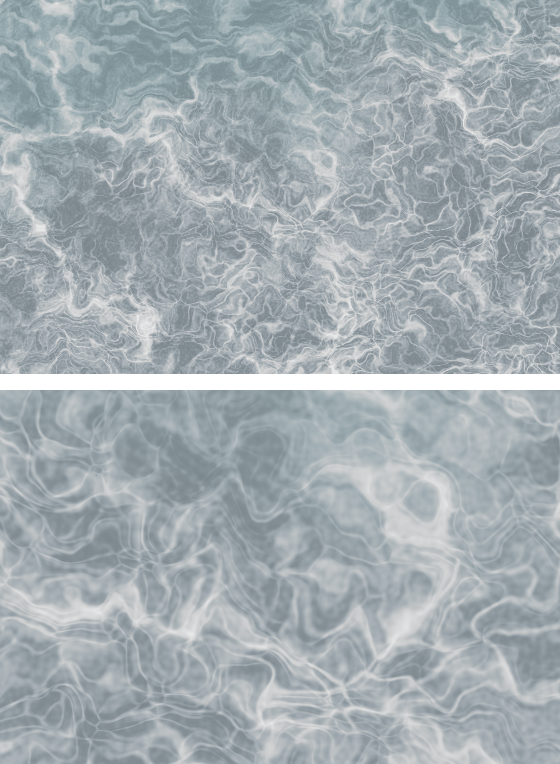
Top, the full canvas; bottom, a detail of the centre.
Reproduce this texture procedurally as a WebGL 2 fragment shader.

```glsl
#version 300 es
precision highp float;

uniform vec2 u_resolution;
out vec4 fragColor;

vec2 hash2(vec2 p) {
  p = vec2(dot(p, vec2(127.1, 311.7)), dot(p, vec2(269.5, 183.3)));
  return fract(sin(p) * 43758.5);
}

float gradientDot(vec2 cell, vec2 offset, vec2 corner) {
  float angle = 6.2832 * hash2(cell + corner).x;
  return dot(vec2(cos(angle), sin(angle)), offset - corner);
}

float gradientNoise(vec2 p) {
  vec2 i = floor(p), f = p - i;
  vec2 s = f * f * f * (f * (f * 6.0 - 15.0) + 10.0);
  float low = mix(gradientDot(i, f, vec2(0, 0)), gradientDot(i, f, vec2(1, 0)), s.x);
  float high = mix(gradientDot(i, f, vec2(0, 1)), gradientDot(i, f, vec2(1, 1)), s.x);
  return 1.4 * mix(low, high, s.y);
}

float fbm(vec2 p) {
  float sum = 0.0, gain = 0.5;
  for (int octave = 0; octave < 4; octave++) {
    sum += gain * gradientNoise(p);
    p = mat2(1.6, 1.2, -1.2, 1.6) * p + 7.3;
    gain *= 0.5;
  }
  return sum;
}

// Gap between the two nearest cell centres: zero along the web lines
float webGap(vec2 p) {
  vec2 i = floor(p), f = p - i;
  float nearest = 8.0, second = 8.0;
  for (int y = -1; y <= 1; y++) {
    for (int x = -1; x <= 1; x++) {
      vec2 cell = vec2(x, y);
      float d = length(cell + hash2(i + cell) - f);
      second = min(second, max(nearest, d));
      nearest = min(nearest, d);
    }
  }
  return second - nearest;
}

void main() {
  vec2 p = gl_FragCoord.xy / u_resolution.y;

  // Deeper, smoother water towards the upper left
  float depth = smoothstep(0.45, 1.0, p.y + 0.25 * (0.75 - p.x) + 0.2 * gradientNoise(p * 3.0));

  // Refraction bends every layer of light
  vec2 bend = vec2(fbm(p * 3.5 + 2.0), fbm(p * 3.5 + 19.0));
  vec2 ripple = vec2(gradientNoise(p * 21.0), gradientNoise(p * 21.0 + 31.0));
  vec2 jitter = vec2(gradientNoise(p * 48.0 + 7.0), gradientNoise(p * 48.0 + 53.0));
  vec2 q = p + 0.16 * bend + 0.02 * ripple + 0.006 * jitter;

  // Broad ragged strands with torn, bright cores
  float gap = webGap(mat2(1.0, 0.25, -0.3, 0.9) * q * 3.4 + 4.0);
  float tear = fbm(q * vec2(17.0, 27.0) + 15.0);
  float presence = smoothstep(-0.45, 0.3, gradientNoise(p * 3.2 + 11.0));
  float strand = exp(-gap * mix(9.0, 6.0, depth)) * presence * (0.8 + 0.9 * tear);
  float core = smoothstep(0.0, 0.12, 0.1 - gap + 0.2 * tear) * presence;

  // Medium, fine and tiny webs, gathered in patches
  float patches = smoothstep(-0.35, 0.35, fbm(p * 4.0 + 43.0) + 0.2 * (p.x - 0.75));
  float clear = 1.0 - 0.75 * depth;
  float medium = exp(-10.0 * webGap(q * vec2(8.0, 10.5) + 3.0)) * (0.5 + 0.5 * patches);
  float fine = 1.0 - smoothstep(0.0, 0.22, webGap((q + 0.01 * ripple.yx) * vec2(18.0, 25.0)));
  float tiny = 1.0 - smoothstep(0.0, 0.28, webGap((q + 0.01 * ripple) * vec2(31.0, 47.0) + 8.0));
  fine *= (0.25 + 0.75 * patches) * clear;
  tiny *= (0.3 + 0.7 * presence) * clear;

  // Flattened facets, surface streaks and narrow parallel ripples
  float facets = fbm(q * vec2(19.0, 40.0) + 5.0);
  float streak = gradientNoise(q * mat2(7.0, -3.0, 9.0, 38.0) + 9.0);
  float rings = sin(75.0 * gradientNoise(p * vec2(2.6, 4.0) + 0.1 * bend + 61.0));
  rings *= smoothstep(0.0, 0.4, gradientNoise(p * 4.5 + 71.0));

  // Sandy bed with grain
  float tone = 0.515 + 0.14 * fbm(p * 2.6 + 83.0) + 0.07 * fbm(q * vec2(8.0, 13.0) + 25.0);
  tone += 0.12 * facets + 0.055 * gradientNoise(p * 150.0) * (1.0 - 0.4 * depth);
  tone += 0.2 * strand + 0.12 * core + 0.18 * medium * (1.0 - 0.5 * depth);
  tone += 0.19 * fine + 0.1 * tiny;
  tone += 0.13 * smoothstep(0.0, 0.5, streak) * (0.2 + 0.8 * depth) + 0.02 * rings;

  // Soft limits, with cooler shadows in deep water
  tone += 0.6 * max(0.52 - tone, 0.0);
  tone -= 0.55 * max(tone - 0.79, 0.0);
  vec3 cool = mix(vec3(0.0, 0.042, 0.066), vec3(-0.01, 0.065, 0.085), depth);
  vec3 color = min(tone, 0.9) + cool * (1.0 - 0.9 * smoothstep(0.58, 0.84, tone));
  fragColor = vec4(color, 1.0);
}
```
